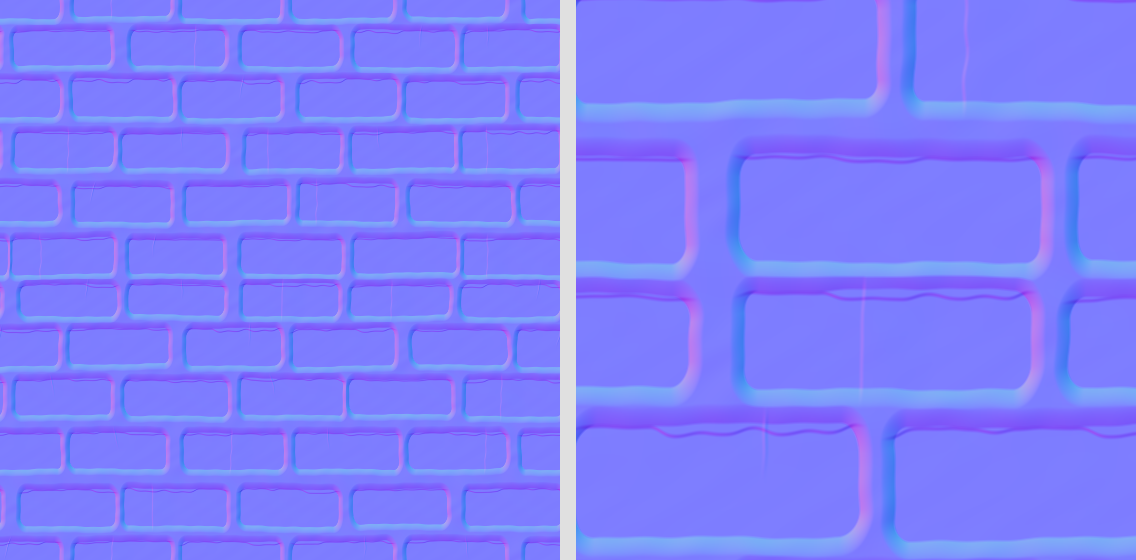
Left: the whole. Right: its middle third, enlarged.
This texture map is drawn by a Shadertoy shader. Its source:

```glsl
// Tangent-space normal map of a worn brick wall: 5 bricks across, 11 courses down.
// A height field of rounded, chipped and cracked bricks is built from distance
// functions and layered sines, then differentiated into a normal (green points down).

const vec2  GRID        = vec2(5.0, 11.0);      // bricks across, courses down
const vec2  HALF_SIZE   = vec2(0.0885, 0.0325); // half extent of a brick face
const vec2  JITTER      = vec2(0.0065, 0.0018); // brick displacement
const float FIRST_X     = 0.117;                // centre of the first brick
const float CORNER      = 0.015;
const float SIDE_STEEP  = 1.4;                  // side slopes are narrower
const float BEVEL_WIDTH = 0.0115;
const float BEVEL_RISE  = 0.0031;
const float BEVEL_CURVE = 1.55;                 // soft foot, crisp crown
const float CHIP_DEPTH  = 0.0065;
const float CHIP_RISE   = 0.0007;
const float CRACK_RISE  = 0.00045;
const float CRACK_SHARE = 0.24;
const float SAMPLE_STEP = 0.0009;
const vec2  FLAT_TINT   = vec2(0.492, 0.490);
const float TAU         = 6.2831853;

vec4 hash4(vec2 id) {
    vec4 p = fract(id.xyxy * vec4(0.1031, 0.1030, 0.0973, 0.1099) + 0.137);
    p += dot(p, p.wzxy + 33.33);
    return fract((p.xxyz + p.yzzw) * p.zywx);
}

// Layered sines, roughly -1 to 1
float waver(float x, float seed) {
    float a = seed * TAU;
    return 0.5 * sin(x * 37.0 + a) + 0.3 * sin(x * 91.0 + a * 3.0)
         + 0.2 * sin(x * 213.0 + a * 7.0);
}

float roundedBox(vec2 p, vec2 halfSize, float radius) {
    vec2 q = abs(p) - halfSize + radius;
    return length(max(q, 0.0)) + min(max(q.x, q.y), 0.0) - radius;
}

// Uneven course spacing, in course heights
float courseNudge(float row) {
    return row < 5.5 ? -0.055 * sin(row * 0.8) : -0.18 * sin((row - 5.0) * 0.6);
}

// Half-brick stagger; two plain courses meet halfway down
float courseShift(float row) {
    return 0.5 * (1.0 - mod(row + step(5.5, row), 2.0));
}

float brickHeight(vec2 p, vec2 halfSize, vec4 rnd, vec4 wear) {
    // Tilted, wavering outline
    p.y += (rnd.z - 0.5) * 0.035 * p.x;
    p += vec2(0.0013 * waver(p.y, wear.x),
              0.0014 * waver(p.x, wear.y + 0.3 * step(0.0, p.y)));
    vec2 stretch = vec2(SIDE_STEEP, 1.0);
    float d = roundedBox(p * stretch, halfSize * stretch, CORNER * mix(0.65, 1.3, wear.z));
    float rise = pow(clamp(1.0 - d / BEVEL_WIDTH, 0.0, 1.0), BEVEL_CURVE);

    // Ragged ledge broken from the upper edge
    float ragged = smoothstep(-0.5, 0.7, waver(p.x * 0.9, rnd.w));
    float ledgeY = -halfSize.y + CHIP_DEPTH * mix(0.15, 1.0, wear.w) * ragged;
    float ledge = 1.0 - smoothstep(-0.0005, 0.0020, p.y - ledgeY);

    // Upright crack on some bricks, a short notch on others
    float crackX = (wear.z - 0.5) * 1.3 * halfSize.x + 0.0018 * waver(p.y, rnd.x);
    float across = p.x - crackX;
    float split = step(1.0 - CRACK_SHARE, wear.x) * smoothstep(-0.0012, 0.0012, across)
                * (1.0 - smoothstep(0.002, 0.045, across));
    float reach = 1.0 - smoothstep(-0.9, 0.1, p.y / halfSize.y);
    float slant = across + 0.5 * (p.y + halfSize.y) * (rnd.y - 0.5);
    float notch = step(wear.x, 0.4) * reach * (1.0 - smoothstep(0.0, 0.0018, abs(slant)));

    return rise * (BEVEL_RISE - CHIP_RISE * ledge - CRACK_RISE * (split + 0.7 * notch));
}

// Height of the wall; y runs downwards
float wallHeight(vec2 p) {
    float height = 0.0;
    float nearRow = round(p.y * GRID.y);
    for (int j = -1; j <= 1; j++) {
        float course = nearRow + float(j);
        float row = mod(course, GRID.y);
        float startX = FIRST_X - courseShift(row) / GRID.x;
        float centreY = (course + courseNudge(row)) / GRID.y - 0.001;
        float nearColumn = round((p.x - startX) * GRID.x);
        for (int i = -1; i <= 1; i++) {
            float column = nearColumn + float(i);
            vec2 id = vec2(mod(column, GRID.x), row);
            vec4 rnd = hash4(id + 3.0);
            vec4 wear = hash4(id * 1.7 + 41.0);
            vec2 centre = vec2(startX + column / GRID.x, centreY) + (rnd.xy - 0.5) * 2.0 * JITTER;
            vec2 halfSize = HALF_SIZE + (wear.yw - 0.5) * vec2(0.009, 0.003);
            halfSize.y -= 0.004 * (1.0 - step(0.5, abs(row - 6.0)));
            height = max(height, brickHeight(p - centre, halfSize, rnd, wear));
        }
    }
    // Gentle swell, stronger in the mortar
    vec2 w = p * TAU;
    float swell = sin(w.x * 9.0 + 2.0 * sin(w.y * 5.0)) * sin(w.y * 13.0 + sin(w.x * 7.0))
                + 0.4 * sin(w.x * 23.0 + w.y * 17.0 + 2.0 * sin(w.y * 11.0));
    return height + swell * mix(0.00022, 0.00007, smoothstep(0.0, BEVEL_RISE, height));
}

void mainImage(out vec4 fragColor, in vec2 fragCoord) {
    vec2 uv = fragCoord / iResolution.xy;
    vec2 p = vec2(uv.x, 1.0 - uv.y);
    vec2 e = vec2(SAMPLE_STEP, 0.0);
    vec2 slope = vec2(wallHeight(p + e.xy) - wallHeight(p - e.xy),
                      wallHeight(p + e.yx) - wallHeight(p - e.yx)) / (2.0 * SAMPLE_STEP);
    vec3 normal = normalize(vec3(-slope, 1.0));
    fragColor = vec4(FLAT_TINT + 0.5 * normal.xy, 0.5 + 0.5 * normal.z, 1.0);
}
```
